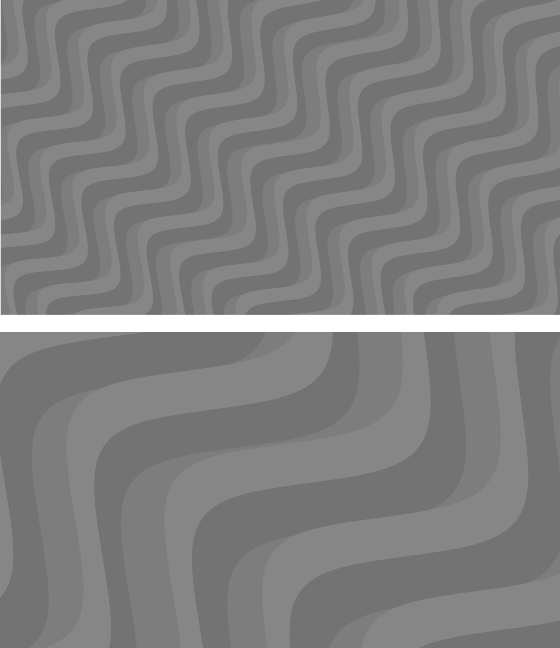
Top: the whole. Bottom: its middle third, enlarged.
Write a WebGL 1 fragment shader that draws this pattern.

```glsl
precision highp float;

uniform vec2 u_resolution;

// Lengths are fractions of the canvas width.
#define PITCH 0.0727
#define AMPLITUDE 0.0380
#define FREQUENCY 4.61
#define CHIRP 0.56
#define PHASE 0.346
#define LIGHT_WIDTH 0.0273
#define BAND_WIDTH 0.0404
#define WIDE_BAND 8.0
#define WIDE_EXTRA 0.0065
#define BORDER vec2(0.0013, 0.0020)
#define DARK_MID_LIGHT vec3(0.45, 0.49, 0.525)

const float TAU = 6.2831853;

// Rounded wave whose period grows slightly along the bands.
float wave(float along) {
    float angle = TAU * (FREQUENCY * along - CHIRP * along * along + PHASE);
    return AMPLITUDE * (cos(angle) + 0.02 * cos(3.0 * angle));
}

float coverage(float distanceInside, float softness) {
    return smoothstep(-softness, softness, distanceInside);
}

void main() {
    // Width units measured from the top left corner.
    vec2 p = vec2(gl_FragCoord.x, u_resolution.y - gl_FragCoord.y) / u_resolution.x;
    float softness = 0.8 / u_resolution.x;

    // Axes across and along the diagonal bands.
    float across = dot(p, vec2(0.8, 0.6));
    float along = dot(p, vec2(0.6, -0.8));

    // Each cell ends at the right edge of its band.
    float straightened = across - wave(along);
    float band = ceil(straightened / PITCH);
    float bandEnd = band * PITCH;
    float rightEdge = smoothstep(0.0, 2.0 * softness, bandEnd - straightened);

    // Offset waves give the left edges of the light face and its shade.
    float lightStart = bandEnd - LIGHT_WIDTH + wave(along - 0.0085);
    float shadeStart = bandEnd - BAND_WIDTH + wave(along + 0.0085);
    float isWide = 1.0 - step(0.5, abs(band - WIDE_BAND));
    shadeStart -= WIDE_EXTRA * isWide;

    float shade = coverage(across - shadeStart, softness) * rightEdge;
    float light = coverage(across - lightStart, softness) * rightEdge;

    vec3 tones = DARK_MID_LIGHT;
    float gray = mix(mix(tones.x, tones.y, shade), tones.z, light);

    // Hairline of white along the left and bottom sides.
    vec2 edge = clamp(BORDER * u_resolution.x - gl_FragCoord.xy + 0.5, 0.0, 1.0);
    gray = mix(gray, 1.0, max(edge.x, edge.y));

    gl_FragColor = vec4(vec3(gray), 1.0);
}
```
